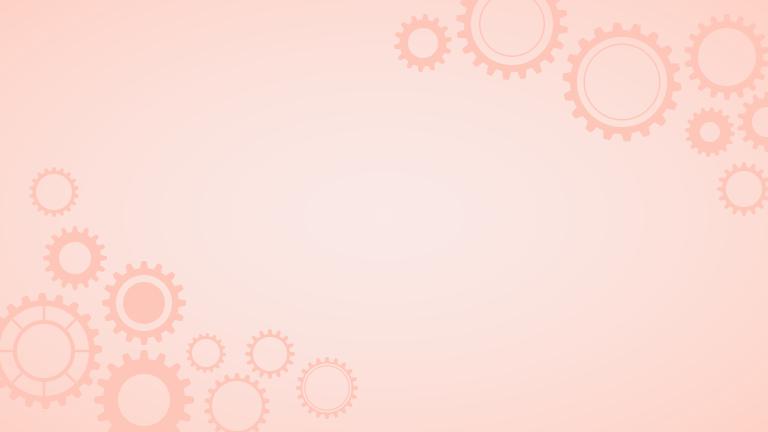
This background is drawn by a Shadertoy shader. Its source:

```glsl
// Pale pink radial glow with two corner clusters of flat coral gears.

const float TAU = 6.2831853;
const float GRID_HEIGHT = 432.0;   // layout units per canvas height
const vec3 GLOW_COLOUR = vec3(0.981, 0.912, 0.898);
const vec3 CORNER_COLOUR = vec3(0.998, 0.822, 0.776);
const vec3 GEAR_COLOUR = vec3(0.998, 0.775, 0.720);
const float GLOW_FALLOFF = 1.6;
const float TOOTH_ROOT_WIDTH = 0.29;  // half widths, as a share of the pitch
const float TOOTH_TIP_WIDTH = 0.19;
const float TOOTH_ROUNDING = 1.2;
const float SPOKE_HALF_WIDTH = 1.3;
const float SPOKE_COUNT = 8.0;
const int SPOKED_GEAR = 10;
const int GEAR_COUNT = 16;

// Upper right cluster (7 gears), then lower left cluster (9 gears)
const vec2 CENTRE[GEAR_COUNT] = vec2[](
    vec2(423, 389), vec2(512, 408), vec2(622, 350), vec2(727, 375),
    vec2(710, 300), vec2(767, 310), vec2(744, 243), vec2(54, 240),
    vec2(75, 174), vec2(144, 129), vec2(44, 81), vec2(144, 32),
    vec2(206, 79), vec2(270, 78), vec2(237, 26), vec2(327, 44));

// Tip, root and hole radius
const vec3 RADII[GEAR_COUNT] = vec3[](
    vec3(29, 23.5, 15), vec3(56, 48, 41), vec3(59.5, 52, 45), vec3(43, 36, 29),
    vec3(25, 21, 10), vec3(30, 24, 15), vec3(27, 22, 18), vec3(25, 21.5, 18),
    vec3(32, 26, 16), vec3(42, 35, 28), vec3(58, 51, 45), vec3(50, 41, 26),
    vec3(20, 17, 14), vec3(25, 20, 17), vec3(33, 28, 25), vec3(31, 26.5, 24.5));

// Outer and inner radius of the core ring; negative outer means no core
const vec2 NO_CORE = vec2(-5);
const vec2 CORE[GEAR_COUNT] = vec2[](
    NO_CORE, vec2(33, 31.5), vec2(38.5, 37), NO_CORE,
    NO_CORE, NO_CORE, NO_CORE, NO_CORE,
    NO_CORE, vec2(21, -5), vec2(31, 27), NO_CORE,
    NO_CORE, NO_CORE, NO_CORE, vec2(22.8, 21.6));

// Tooth count and turn, in tooth pitches clockwise from the top
const vec2 TEETH[GEAR_COUNT] = vec2[](
    vec2(14, 0.2), vec2(20, 0.35), vec2(18, 0.75), vec2(18, 0),
    vec2(16, 0.2), vec2(14, 0), vec2(16, 0), vec2(18, 0),
    vec2(16, 0), vec2(16, 0), vec2(20, 0.9), vec2(16, 0),
    vec2(16, 0.2), vec2(16, 0), vec2(18, 0), vec2(20, 0));

// Folds the plane into one sector whose axis points up
vec2 foldSector(vec2 p, float count, float turn) {
    float pitch = TAU / count;
    float angle = atan(p.x, p.y) - turn * pitch;
    angle = mod(angle + 0.5 * pitch, pitch) - 0.5 * pitch;
    return length(p) * vec2(sin(angle), cos(angle));
}

float ringDistance(float r, float outer, float inner) {
    return max(r - outer, inner - r);
}

float gearDistance(vec2 p, vec3 radii, vec2 core, vec2 teeth) {
    float r = length(p);
    vec2 q = foldSector(p, teeth.x, teeth.y);

    // Tapered tooth with rounded corners
    float rise = clamp((q.y - radii.y) / (radii.x - radii.y), 0.0, 1.0);
    float halfWidth = mix(TOOTH_ROOT_WIDTH, TOOTH_TIP_WIDTH, rise)
                    * TAU / teeth.x * radii.y;
    vec2 edge = vec2(abs(q.x) - halfWidth, q.y - radii.x) + TOOTH_ROUNDING;
    float tooth = length(max(edge, 0.0)) + min(max(edge.x, edge.y), 0.0)
                - TOOTH_ROUNDING;

    float rim = max(min(r - radii.y, tooth), radii.z - r);
    return min(rim, ringDistance(r, core.x, core.y));
}

float spokeDistance(vec2 p, float outer, float inner) {
    vec2 q = foldSector(p, SPOKE_COUNT, 0.0);
    return max(abs(q.x) - SPOKE_HALF_WIDTH, ringDistance(q.y, outer, inner));
}

void mainImage(out vec4 fragColor, in vec2 fragCoord) {
    vec2 uv = fragCoord / iResolution.xy;
    float unitsPerPixel = GRID_HEIGHT / iResolution.y;
    vec2 p = fragCoord * unitsPerPixel;

    // Elliptical glow, reaching one at the corners
    float glow = length(uv - 0.5) * sqrt(2.0);
    vec3 colour = mix(GLOW_COLOUR, CORNER_COLOUR, pow(glow, GLOW_FALLOFF));

    // Union of all gears
    float d = GRID_HEIGHT;
    for (int i = 0; i < GEAR_COUNT; i++) {
        d = min(d, gearDistance(p - CENTRE[i], RADII[i], CORE[i], TEETH[i]));
    }
    d = min(d, spokeDistance(p - CENTRE[SPOKED_GEAR],
                             RADII[SPOKED_GEAR].z, CORE[SPOKED_GEAR].x));

    float coverage = clamp(0.5 - d / unitsPerPixel, 0.0, 1.0);
    fragColor = vec4(mix(colour, GEAR_COLOUR, coverage), 1.0);
}
```
